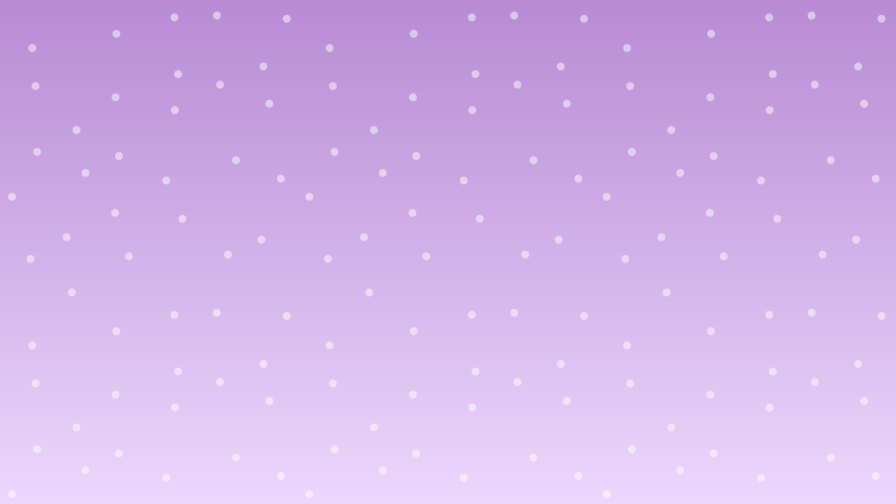
This background is drawn by a WebGL 2 fragment shader. Its source:

```glsl
#version 300 es
precision highp float;

uniform vec2 u_resolution;
out vec4 fragColor;

vec2 hash22(vec2 p) {
    vec3 q = fract(p.xyx * vec3(0.1031, 0.1030, 0.0973));
    q += dot(q, q.yzx + 33.33);
    return fract((q.xx + q.yz) * q.zy);
}

// Coverage of the scattered dots; the scatter repeats in square tiles.
float dots(vec2 p, float pixel) {
    const vec2 grid = vec2(6.0, 5.0);
    vec2 cellSize = 0.59 / grid;

    // Stagger every other column to loosen the rows.
    vec2 cellPos = p / cellSize;
    cellPos.y += 0.5 * mod(floor(cellPos.x), 2.0);
    vec2 id = mod(floor(cellPos), grid);

    // One jittered dot per cell, with two cells of each tile left empty.
    vec2 center = 0.5 + (hash22(id + 17.0) - 0.5) * vec2(0.58, 0.68);
    float present = mod(id.x + id.y * grid.x, 15.0) == 7.0 ? 0.0 : 1.0;
    float edge = length((fract(cellPos) - center) * cellSize) - 0.0078;
    return present * (1.0 - smoothstep(-0.75 * pixel, 0.75 * pixel, edge));
}

void main() {
    // Height units, measured from the top left corner.
    vec2 p = gl_FragCoord.xy / u_resolution.y;
    p.y = 1.0 - p.y;

    // Vertical fade from violet to pale lilac.
    vec3 violet = vec3(0.720, 0.545, 0.833);
    vec3 lilac = vec3(0.930, 0.842, 0.990);
    vec3 color = mix(violet, lilac, p.y);

    // Translucent white dots.
    color = mix(color, vec3(1.0), 0.5 * dots(p, 1.0 / u_resolution.y));
    fragColor = vec4(color, 1.0);
}
```
